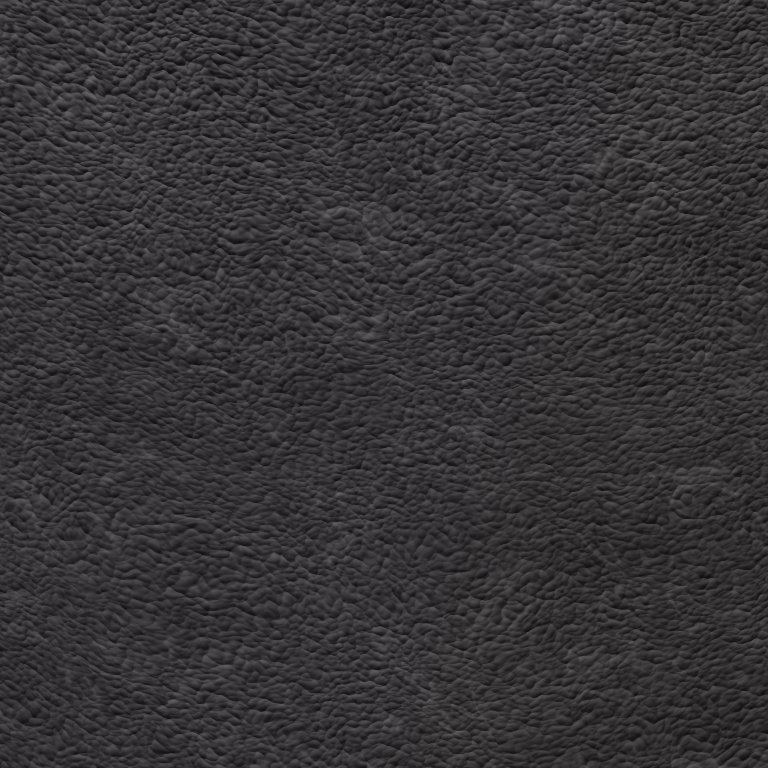
Give the GLSL for this texture, as a Shadertoy shader.

```glsl
// Black grained leather: two crossing layers of fine, soft cellular pebbles are lit
// from above, along a grain that sags across the hide. A pale mesh of wrinkles and
// longer thin creases lies over it, and the relief is strongest near the top.

vec2 hash22(vec2 p) {
    vec3 h = fract(p.xyx * vec3(0.1031, 0.1030, 0.0973));
    h += dot(h, h.yzx + 33.33);
    return fract((h.xx + h.yz) * h.zy);
}

float gradientDot(vec2 cell, vec2 corner, vec2 f) {
    return dot(hash22(cell + corner) * 2.0 - 1.0, f - corner);
}

// Gradient noise, roughly -0.7 to 0.7
float noise(vec2 p) {
    vec2 i = floor(p), f = fract(p);
    vec2 u = f * f * f * (f * (f * 6.0 - 15.0) + 10.0);
    float low = mix(gradientDot(i, vec2(0, 0), f), gradientDot(i, vec2(1, 0), f), u.x);
    float high = mix(gradientDot(i, vec2(0, 1), f), gradientDot(i, vec2(1, 1), f), u.x);
    return mix(low, high, u.y);
}

vec2 rotate(vec2 p, float angle) {
    float c = cos(angle), s = sin(angle);
    return vec2(c * p.x + s * p.y, c * p.y - s * p.x);
}

// Slope of smoothly joined pebbles: blended direction away from the nearest centres
vec2 pebbleSlope(vec2 p) {
    vec2 i = floor(p), f = fract(p);
    vec2 slope = vec2(0.0);
    float total = 0.0;
    for (int y = -1; y <= 1; y++) {
        for (int x = -1; x <= 1; x++) {
            vec2 cell = vec2(x, y);
            vec2 away = f - cell - hash22(i + cell);
            float weight = exp(-8.0 * dot(away, away));
            slope += away * weight;
            total += weight;
        }
    }
    return slope / total;
}

// Thin lines along the zero crossings of noise
float ridge(vec2 q, float width) {
    return 1.0 - smoothstep(0.0, width, abs(noise(q)));
}

// Stretched, turned lines, broken up by a mask
float creases(vec2 p, float angle, vec2 scale) {
    vec2 q = rotate(p, angle) * scale;
    return ridge(q, 0.07) * smoothstep(-0.05, 0.30, noise(q * 0.55 + 37.0));
}

void mainImage(out vec4 fragColor, in vec2 fragCoord) {
    vec2 uv = fragCoord / iResolution.y;

    // Sagging grain direction with broad and small wobbles
    vec2 grain = uv;
    grain.y -= 0.24 * (uv.x - 0.65) * (uv.x - 0.65);
    grain += 0.035 * vec2(noise(uv * 4.0 + 9.0), noise(uv * 4.5 + 51.0));
    grain += 0.009 * vec2(noise(uv * 21.0 + 3.0), noise(uv * 24.0 + 71.0));
    vec2 ragged = grain + 0.002 * vec2(noise(uv * 67.0 + 5.0), noise(uv * 73.0 + 83.0));

    // Relief lit from above and slightly left
    vec2 light = vec2(-0.35, 0.94);
    float relief = 0.74 * dot(pebbleSlope(rotate(ragged, -0.26) * vec2(80, 124) + 60.0), light);
    relief += 0.56 * dot(pebbleSlope(rotate(ragged, 0.24) * vec2(100, 158) + 90.0), light);
    relief += 0.17 * noise(grain * vec2(30, 52));

    float contrast = mix(0.88, 1.25, smoothstep(0.35, 1.0, uv.y));
    contrast *= 1.0 + 0.35 * noise(uv * vec2(5, 8) + 13.0);

    // Fine mesh, long creases along the grain and shorter ones across it
    float mesh = ridge(rotate(ragged, -0.2) * vec2(36, 66) + 7.0, 0.12);
    float crease = creases(grain, -0.15, vec2(8, 25));
    crease += 0.8 * creases(grain + 2.3, -0.60, vec2(10, 28));
    crease += 0.6 * creases(grain + 5.1, 0.42, vec2(12, 29));

    // Broad uneven sheen
    float sheen = 1.0 + 0.15 * noise(uv * vec2(3, 5) + 29.0);
    sheen += 0.12 * noise(grain * vec2(9, 17) + 19.0);
    sheen += 0.06 * smoothstep(0.5, 0.85, uv.y) - 0.06 * smoothstep(0.6, 1.0, uv.x);

    // Soft limits keep the shine dull and the grooves from going black
    float shade = 0.75 * tanh(1.65 * contrast * relief);
    float tone = 0.190 * sheen * (1.0 + shade);
    tone += (0.030 * mesh + 0.068 * min(crease, 1.2)) * (0.4 + 0.6 * contrast);

    // Near neutral charcoal, a little warmer towards the lower right
    float warmth = smoothstep(0.4, 1.2, uv.x + 0.3 * (1.0 - uv.y));
    vec3 tint = mix(vec3(1.015, 0.975, 1.035), vec3(1.025, 0.985, 0.99), warmth);
    fragColor = vec4(tone * tint, 1.0);
}
```
